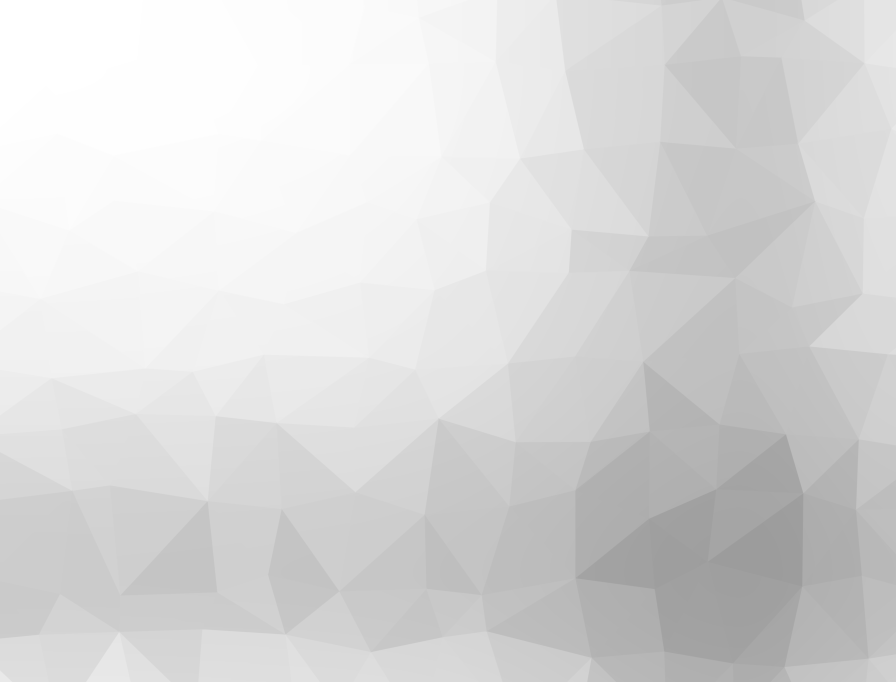
A WebGL 2 fragment shader for this background:

```glsl
#version 300 es
precision highp float;
// Low-poly mesh of grey triangles: white upper left, dark column and band at lower right.

#define GRID vec2(12.0, 9.5)      // cells across and up
#define SHIFT vec2(0.70, 0.47)    // grid offset in cells
#define JITTER 0.54               // vertex scatter in cells
#define COLUMN_X 0.82             // centre of the dark column
#define COLUMN_DARK 0.155
#define BAND_Y 0.16               // centre of the dark lower band
#define BAND_DARK 0.175
#define FACET_NOISE 0.045         // tone difference between facets
#define FACET_BLEND 0.2           // share of smooth tone inside a facet

uniform vec2 u_resolution;
out vec4 fragColor;

vec2 hash2(vec2 p) {
    vec3 q = fract(p.xyx * vec3(0.1031, 0.1030, 0.0973));
    q += dot(q, q.yzx + 33.33);
    return fract((q.xx + q.yz) * q.zy);
}

float cross2(vec2 a, vec2 b) {
    return a.x * b.y - a.y * b.x;
}

// Bell curve with separate widths below and above its centre.
float bell(float x, float below, float above) {
    float t = x / (x < 0.0 ? below : above);
    return exp(-0.5 * t * t);
}

// Darkness of the smooth field under the mesh.
float shade(vec2 uv) {
    float column = 0.08 * uv.x * uv.x + COLUMN_DARK * bell(uv.x - COLUMN_X, 0.15, 0.09);
    float band = BAND_DARK * bell(uv.y - BAND_Y, 0.13, 0.17);
    band *= 1.0 - 0.15 * smoothstep(0.6, 0.85, uv.x);
    float haze = 0.03 * (1.0 - smoothstep(0.5, 0.9, uv.y));
    return column + band + haze;
}

vec2 meshVertex(vec2 id) {
    return id + JITTER * (hash2(id + 57.0) - 0.5);
}

// Signed distance to the line a-b, positive on its left.
float edge(vec2 p, vec2 a, vec2 b) {
    return cross2(b - a, p - a) / length(b - a);
}

// Adds one triangle as (tone * coverage, coverage).
vec2 facet(vec2 p, vec2 a, vec2 b, vec2 c, float soft) {
    float side = sign(cross2(b - a, c - a));
    float inside = side * edge(p, a, b);
    inside = min(inside, side * edge(p, b, c));
    inside = min(inside, side * edge(p, c, a));
    float cover = smoothstep(-soft, soft, inside);
    vec2 centre = (a + b + c) / 3.0;
    float flatShade = shade((centre + SHIFT) / GRID);
    float smoothShade = shade((p + SHIFT) / GRID);
    float noise = hash2(floor(centre * 64.0) + 911.0).x - 0.5;
    float dark = mix(flatShade, smoothShade, FACET_BLEND);
    dark += FACET_NOISE * noise * smoothstep(0.0, 0.2, flatShade);
    return vec2(1.0 - dark, 1.0) * cover;
}

void main() {
    vec2 uv = gl_FragCoord.xy / u_resolution;
    vec2 p = uv * GRID - SHIFT;
    float soft = 0.7 * GRID.y / u_resolution.y;
    vec2 sum = vec2(0.0);

    // Split each nearby quad along its shorter diagonal.
    for (int j = -1; j <= 1; j++) {
        for (int i = -1; i <= 1; i++) {
            vec2 id = floor(p) + vec2(i, j);
            vec2 a = meshVertex(id);
            vec2 b = meshVertex(id + vec2(1.0, 0.0));
            vec2 c = meshVertex(id + vec2(1.0, 1.0));
            vec2 d = meshVertex(id + vec2(0.0, 1.0));
            if (distance(a, c) < distance(b, d)) {
                sum += facet(p, a, b, c, soft) + facet(p, a, c, d, soft);
            } else {
                sum += facet(p, a, b, d, soft) + facet(p, b, c, d, soft);
            }
        }
    }

    float tone = sum.x / max(sum.y, 0.001);
    fragColor = vec4(vec3(clamp(tone, 0.0, 1.0)), 1.0);
}
```
